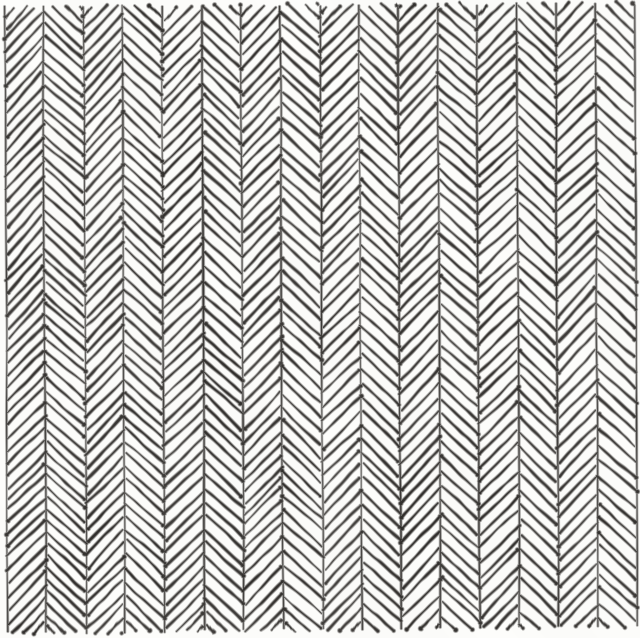
A Shadertoy shader for this pattern:

```glsl
// Hand-inked herringbone: sixteen ruled columns of slanted pen strokes on white paper.

const float PITCH = 0.0616; // column width

float hash(vec2 p) {
    vec3 q = fract(p.xyx * vec3(0.1031, 0.1030, 0.0973));
    q += dot(q, q.yzx + 33.33);
    return fract((q.x + q.y) * q.z);
}

// Smooth random drift in -0.5..0.5
float wander(float x, float seed) {
    float i = floor(x), f = x - i;
    return mix(hash(vec2(i, seed)), hash(vec2(i + 1.0, seed)), f * f * (3.0 - 2.0 * f)) - 0.5;
}

// Hand-ruled vertical line, leaning slightly
float railX(float i, float y) {
    return 0.0065 + i * PITCH + 0.005 * (1.0 - y)
         + 0.002 * (hash(vec2(i, 71.0)) - 0.5) + 0.002 * wander(y * 6.0, i + 40.0);
}

// Ragged lower and upper limits of the drawing
vec2 limitsY(float x, float seed) {
    return vec2(0.008 + 0.010 * x, 0.986 + 0.005 * x)
         + 0.006 * (vec2(hash(vec2(seed, 5.3)), hash(vec2(seed, 9.7))) - 0.5);
}

float segment(vec2 p, vec2 a, vec2 b) {
    vec2 d = b - a;
    return length(p - a - d * clamp(dot(p - a, d) / dot(d, d), 0.0, 1.0));
}

// One slanted stroke with a pen blot at either end
float stroke(vec2 p, float column, float k, float spacing, float slant) {
    vec2 id = vec2(k, column * 17.0 + 3.0);
    float midY = spacing * (k + 0.22 * (hash(id) - 0.5) + 0.8 * wander(k * 0.13, column));
    float rise = slant * PITCH * (1.0 + 0.08 * (hash(id + 50.0) - 0.5)
               + 0.14 * wander(k * 0.09, column + 500.0));

    // The pen mostly lands at the lower end, changing habit by stretches
    float lands = step(hash(id + 90.0), 0.68 + 0.9 * wander(k * 0.12, column + 200.0));
    float heavyLeft = slant > 0.0 ? lands : 1.0 - lands;
    vec2 inset = 0.0050 * vec2(hash(id + 130.0), hash(id + 170.0)) - 0.0010;

    vec2 a = vec2(railX(column, midY) + inset.x, midY - 0.5 * rise);
    vec2 b = vec2(railX(column + 1.0, midY) - inset.y, midY + 0.5 * rise);
    vec2 d = b - a;

    // Trim to the drawing's limits
    vec2 cut = (limitsY(a.x, k + column * 31.0) - a.y) / d.y;
    float t0 = max(0.0, min(cut.x, cut.y));
    float t1 = min(1.0, max(cut.x, cut.y));
    if (t0 >= t1) return 1.0;
    b = a + d * t1;
    a += d * t0;

    // Slight bow, and pen pressure that fades away from the blot
    float along = clamp((p.x - a.x) / (b.x - a.x), 0.0, 1.0);
    p.y += 0.012 * (hash(id + 210.0) - 0.5) * along * (1.0 - along)
         + 0.0016 * wander(along * 4.0, k * 5.0 + column * 61.0);
    float halfWidth = 0.0018 + 0.0004 * hash(id + 250.0)
                    + 0.0008 * (mix(along, 1.0 - along, heavyLeft) - 0.5)
                    + 0.0005 * wander(k * 0.10, column + 700.0)
                    + 0.0007 * wander(along * 6.0, k * 3.0 + column * 47.0);
    float blot = 0.0023 + 0.0015 * hash(id + 290.0);
    float line = segment(p, a, b) - halfWidth;
    return min(line, distance(p, mix(b, a, heavyLeft)) - blot);
}

void mainImage(out vec4 fragColor, in vec2 fragCoord) {
    vec2 p = fragCoord / iResolution.x;
    float home = floor((p.x - 0.009) / PITCH);
    float dist = 1.0;

    for (float n = -1.0; n <= 1.0; n++) {
        float column = home + n;

        // Ruled line
        if (column >= 0.0 && column <= 16.0) {
            float x = railX(column, p.y);
            vec2 ends = limitsY(x, column + 600.0);
            float beyond = max(0.0, max(ends.x - p.y, p.y - ends.y));
            float halfWidth = 0.0012 + 0.0006 * hash(vec2(column, 23.0))
                            + 0.0008 * wander(p.y * 9.0, column + 80.0);
            dist = min(dist, length(vec2(p.x - x, beyond)) - halfWidth);
        }

        // Strokes, rising and falling in alternate columns, closer at the left
        if (column >= 0.0 && column < 16.0) {
            float slant = mod(column, 2.0) < 0.5 ? 0.97 : -0.87;
            float spacing = mix(0.0188, 0.0228, column / 15.0)
                          * (0.97 + 0.06 * hash(vec2(column, 11.0)));
            float midX = railX(column, p.y) + 0.5 * PITCH;
            float k = round((p.y - slant * (p.x - midX)) / spacing);
            for (float j = -2.0; j <= 2.0; j++)
                dist = min(dist, stroke(p, column, k + j, spacing, slant));
        }
    }

    // Ink bleeding softly into the paper
    float soft = max(0.0021, 0.75 / iResolution.x);
    float ink = 1.0 - smoothstep(-soft, soft, dist);
    ink *= 0.95 + 0.10 * wander(p.y * 12.0, home + 900.0);
    vec3 paper = vec3(0.988, 0.988, 0.980) + 0.01 * wander(p.x * 9.0 + p.y * 7.0, 300.0);
    fragColor = vec4(mix(paper, vec3(0.19, 0.18, 0.17), ink), 1.0);
}
```
